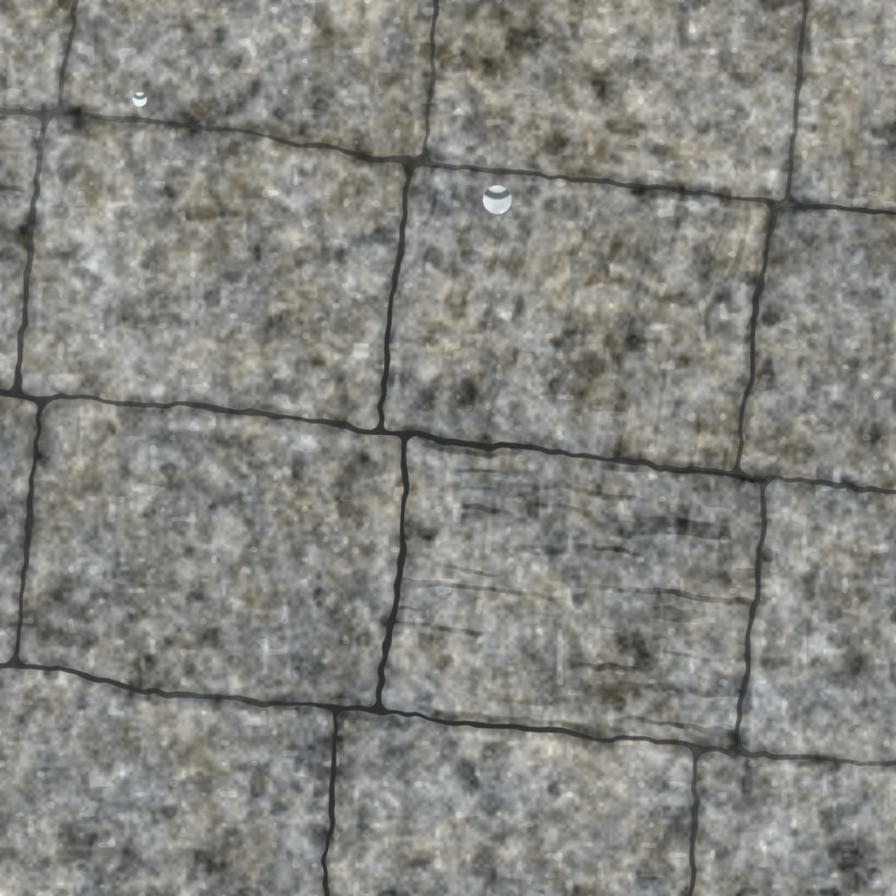
This texture is drawn by a WebGL 1 fragment shader. Its source:

```glsl
precision highp float;
// Worn grey concrete pavers in skewed, slightly staggered rows.
// A sheared grid gives rounded blocks; layered value noise adds grain,
// stains, brushed streaks and joints of uneven width and darkness.

uniform vec2 u_resolution;

const vec2 BLOCK = vec2(0.41, 0.3125);       // pitch across and up
const float ROW_SLOPE = 0.115;               // fall of the rows to the right
const float ROW_BASE = 0.255;                // height of the lowest full joint
const float JOINT_LEAN = 0.1;                // lean of the upright joints
const vec4 ROW_SHIFT = vec4(0.357, 0.402, 0.372, 0.388);
const float CORNER = 0.014;
const float CRACK_HALF = 0.0031;
const float SHOULDER = 0.015;
const vec3 STONE = vec3(0.555, 0.554, 0.533);
const vec3 CRACK = vec3(0.17, 0.18, 0.18);
const vec3 WARM = vec3(0.035, 0.008, -0.035);
const vec3 PEBBLE = vec3(0.86, 0.90, 0.91);
const vec2 BRUSHED_BLOCK = vec2(1.0, 0.0);
const vec2 RAKED_BLOCK = vec2(1.0, 1.0);
const vec2 SCUFFED_BLOCK = vec2(1.0, 2.0);

float hash(vec2 p) {
  vec3 q = fract(vec3(p.xyx) * 0.1031);
  q += dot(q, q.yzx + 33.33);
  return fract((q.x + q.y) * q.z);
}

float noise(vec2 p) {
  vec2 i = floor(p), f = fract(p);
  f = f * f * (3.0 - 2.0 * f);
  return mix(mix(hash(i), hash(i + vec2(1.0, 0.0)), f.x),
             mix(hash(i + vec2(0.0, 1.0)), hash(i + 1.0), f.x), f.y);
}

// Zero-centred noise
float wave(vec2 p) { return noise(p + 71.0) - 0.5; }

float isBlock(vec2 id, vec2 chosen) {
  return 1.0 - step(0.5, length(id - chosen));
}

// Grain from broad mottling down to fine sand
float grain(vec2 p) {
  vec2 q = mat2(0.8, 0.6, -0.6, 0.8) * p;
  return 0.09 * wave(p * 8.0) + 0.14 * wave(q * 23.0)
       + 0.18 * wave(p * 57.0) + 0.20 * wave(q * 112.0)
       + 0.13 * wave(p * 205.0);
}

// Adds a glossy chip crossed by a thin dark curve
vec3 addPebble(vec3 color, vec2 p, vec2 center, float radius, float px) {
  vec2 d = p - center;
  float body = 1.0 - smoothstep(radius - px, radius + px, length(d));
  float arc = abs(length(d - vec2(0.0, radius * 1.3)) - radius * 1.05);
  float shade = 1.0 - smoothstep(0.1 * radius, 0.28 * radius + px, arc);
  vec3 chip = PEBBLE * (1.0 - 0.5 * shade) + 0.2 * wave(p * 130.0);
  return mix(color, chip, body * 0.92);
}

void main() {
  vec2 p = gl_FragCoord.xy / u_resolution;
  float px = 1.0 / min(u_resolution.x, u_resolution.y);

  // Ragged, skewed block grid
  vec2 w = p + 0.014 * vec2(wave(p * 5.0), wave(p * 5.0 + 40.0))
             + 0.008 * vec2(wave(p * 24.0), wave(p * 24.0 + 90.0))
             + 0.004 * vec2(wave(p * 75.0), wave(p * 75.0 + 20.0));
  float v = (w.y + ROW_SLOPE * w.x - ROW_BASE) / BLOCK.y;
  float row = floor(v);
  vec4 pick = vec4(equal(vec4(-1.0, 0.0, 1.0, 2.0), vec4(row)));
  float u = (w.x - JOINT_LEAN * w.y - dot(ROW_SHIFT, pick)) / BLOCK.x + 1.0;
  vec2 id = vec2(floor(u), row);
  vec2 cell = vec2(fract(u), fract(v));

  // Depth inside the rounded block; negative in the corner gaps
  vec2 q = abs(cell - 0.5) * BLOCK - 0.5 * BLOCK + CORNER;
  float depth = CORNER - length(max(q, 0.0)) - min(max(q.x, q.y), 0.0);

  // Stone surface
  float tone = grain(p) + 0.035 * (hash(id + 9.0) - 0.5);
  tone -= 0.13 * smoothstep(0.68, 0.88, noise(p * 42.0 + 13.0));
  tone += 0.11 * smoothstep(0.76, 0.92, noise(p * 88.0 + 31.0));

  // Brushed, raked and scuffed faces
  float along = noise(vec2(u * 5.0, v * 31.0));
  float upright = noise(vec2(u * 42.0 - v * 5.0, v * 6.0));
  tone -= 0.15 * isBlock(id, BRUSHED_BLOCK) * smoothstep(0.62, 0.88, along);
  tone -= 0.09 * isBlock(id, RAKED_BLOCK) * smoothstep(0.58, 0.9, upright);
  float scuff = isBlock(id, SCUFFED_BLOCK) * (1.0 - smoothstep(0.15, 0.45, cell.y));
  tone += scuff * (0.05 + 0.16 * (along - 0.5));

  // One soft stain on some blocks
  vec2 spot = 0.25 + 0.5 * vec2(hash(id + 17.0), hash(id + 53.0));
  float reach = length((cell - spot) * BLOCK * vec2(1.3, 0.8));
  reach += 0.022 * wave(p * 38.0);
  tone -= 0.12 * step(0.4, hash(id + 5.0)) * (1.0 - smoothstep(0.008, 0.033, reach));

  // Dusty shoulder and pale worn lip
  float dust = 1.0 - smoothstep(0.001, SHOULDER, depth);
  float lip = smoothstep(0.008, 0.017, depth) * (1.0 - smoothstep(0.017, 0.034, depth));
  tone += 0.06 * lip * noise(p * 19.0) - 0.10 * dust;
  float tint = wave(p * 18.0) + 0.8 * wave(p * 64.0) + 0.3 * (p.y - 0.5);
  vec3 color = STONE + tone + WARM * tint;

  // Dark crack, strongest near the centre and thinner where filled
  float center = exp(-pow((p.x - 0.42) / 0.17, 2.0));
  float open = 0.42 + 0.5 * noise(p * 8.0 + 4.0) + 0.3 * center;
  open *= mix(1.0, 0.62, smoothstep(0.74, 0.88, p.y));
  float halfWidth = CRACK_HALF * (0.55 + 0.7 * noise(p * 21.0 + 60.0));
  float soft = max(px, 0.0014);
  float crack = 1.0 - smoothstep(halfWidth - soft, halfWidth + soft, depth);
  color = mix(color, CRACK, crack * clamp(open, 0.0, 0.95));

  // Loose pale chips
  color = addPebble(color, p, vec2(0.555, 0.777), 0.016, px);
  color = addPebble(color, p, vec2(0.156, 0.889), 0.008, px);
  gl_FragColor = vec4(clamp(color, 0.0, 1.0), 1.0);
}
```
